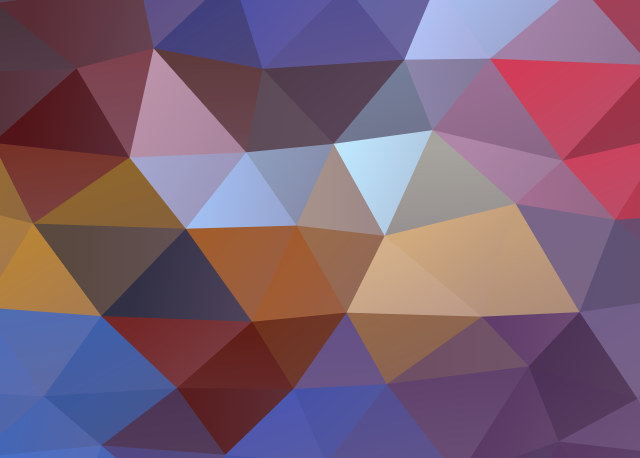
This background is drawn by a WebGL 1 fragment shader. Its source:

```glsl
precision highp float;
// A low-poly mesh: a brick lattice of jittered points, each cell cut along its
// shorter diagonal into two triangles. Every facet takes its tint from a field
// of soft colour regions and carries its own diagonal gradient.
uniform vec2 u_resolution;

float hash(vec2 p) {
  return fract(sin(dot(p, vec2(127.1, 311.7))) * 43758.5453);
}

vec2 hash2(vec2 p) {
  return vec2(hash(p), hash(p + 37.3));
}

// Lattice corner, in units of the canvas height
vec2 corner(vec2 cell) {
  vec2 jitter = (hash2(cell) - 0.5) * vec2(0.46, 0.54);
  return (cell + vec2(0.5 * mod(cell.y, 2.0), 0.0) + jitter) * vec2(0.25, 0.17);
}

// Adds one colour region, weighted by closeness to its centre
void region(inout vec4 sum, vec2 p, vec2 centre, vec3 tint) {
  vec2 d = p - centre;
  sum += vec4(tint, 1.0) * pow(dot(d, d) + 0.003, -3.0);
}

vec3 colourField(vec2 p) {
  vec4 s = vec4(0.0);
  // Upper band: maroon, indigo, lavender, crimson
  region(s, p, vec2(0.04, 0.94), vec3(0.28, 0.23, 0.27));
  region(s, p, vec2(0.16, 0.80), vec3(0.36, 0.08, 0.10));
  region(s, p, vec2(0.36, 0.74), vec3(0.66, 0.52, 0.60));
  region(s, p, vec2(0.62, 0.95), vec3(0.27, 0.28, 0.58));
  region(s, p, vec2(0.56, 0.82), vec3(0.33, 0.19, 0.19));
  region(s, p, vec2(1.10, 0.92), vec3(0.62, 0.70, 0.88));
  region(s, p, vec2(1.33, 0.78), vec3(0.72, 0.21, 0.30));
  // Middle band: pale blue, pink, ochre, orange, navy
  region(s, p, vec2(0.56, 0.61), vec3(0.60, 0.71, 0.90));
  region(s, p, vec2(0.86, 0.62), vec3(0.64, 0.78, 0.86));
  region(s, p, vec2(1.10, 0.71), vec3(0.70, 0.50, 0.66));
  region(s, p, vec2(0.10, 0.53), vec3(0.66, 0.47, 0.19));
  region(s, p, vec2(0.44, 0.44), vec3(0.17, 0.18, 0.27));
  region(s, p, vec2(0.65, 0.38), vec3(0.62, 0.35, 0.16));
  region(s, p, vec2(0.99, 0.40), vec3(0.80, 0.65, 0.48));
  region(s, p, vec2(1.30, 0.40), vec3(0.42, 0.36, 0.52));
  // Lower band: blue, dark red, indigo, plum
  region(s, p, vec2(0.12, 0.14), vec3(0.26, 0.40, 0.72));
  region(s, p, vec2(0.60, 0.20), vec3(0.43, 0.11, 0.08));
  region(s, p, vec2(0.66, 0.04), vec3(0.27, 0.32, 0.66));
  region(s, p, vec2(1.14, 0.16), vec3(0.32, 0.20, 0.36));
  return s.rgb / s.a;
}

// Signed distance to the line a-b, positive on its left
float leftOf(vec2 p, vec2 a, vec2 b) {
  vec2 e = b - a, d = p - a;
  return (e.x * d.y - e.y * d.x) / length(e);
}

vec3 facetColour(vec2 p, vec2 centre, vec2 seed) {
  vec3 tint = colourField(centre + (hash2(seed + 5.7) - 0.5) * 0.15);
  float angle = -0.8 + 1.6 * (hash(seed + 11.9) - 0.5);
  float along = dot(p - centre, vec2(cos(angle), sin(angle))) / 0.1;
  // Each facet fades towards a dusty mauve
  tint = mix(tint, vec3(0.48, 0.38, 0.48), clamp(0.14 + 0.15 * along, 0.0, 0.5));
  return tint * (0.84 + 0.32 * hash(seed + 23.1));
}

// Adds one anti-aliased triangle with anticlockwise corners
void facet(inout vec4 sum, vec2 p, vec2 a, vec2 b, vec2 c, vec2 seed) {
  float d = min(leftOf(p, a, b), min(leftOf(p, b, c), leftOf(p, c, a)));
  float cover = clamp(d * u_resolution.y + 0.5, 0.0, 1.0);
  if (cover > 0.0) {
    sum += cover * vec4(facetColour(p, (a + b + c) / 3.0, seed), 1.0);
  }
}

void main() {
  vec2 p = gl_FragCoord.xy / u_resolution.y;
  vec2 home = floor(p / vec2(0.25, 0.17));
  vec4 sum = vec4(0.0);

  for (int j = -1; j <= 1; j++) {
    for (int i = -2; i <= 1; i++) {
      vec2 cell = home + vec2(float(i), float(j));
      vec2 a = corner(cell);
      vec2 b = corner(cell + vec2(1.0, 0.0));
      vec2 c = corner(cell + vec2(1.0, 1.0));
      vec2 d = corner(cell + vec2(0.0, 1.0));
      if (distance(a, c) < distance(b, d)) {
        facet(sum, p, a, b, c, cell);
        facet(sum, p, a, c, d, cell + 0.5);
      } else {
        facet(sum, p, a, b, d, cell);
        facet(sum, p, b, c, d, cell + 0.5);
      }
    }
  }
  gl_FragColor = vec4(sum.rgb / max(sum.a, 0.001), 1.0);
}
```
